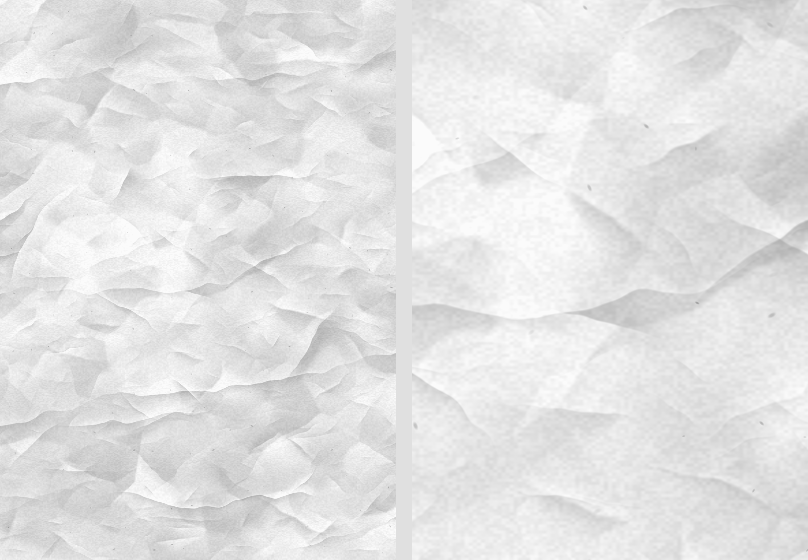
Left: the whole. Right: its middle third, enlarged.
Write a Shadertoy shader that draws this texture.

```glsl
// Crumpled sheet of pale grey paper: soft facets, sharp folds, fine grain and specks.
#define PAPER_TONE 0.891
#define FACET_CONTRAST 0.055
#define FOLD_CONTRAST 0.150
#define LONG_FOLD_CONTRAST 0.15
#define CLOUD_CONTRAST 0.09
#define GRAIN_CONTRAST 0.070
#define SPECK_CONTRAST 0.20
#define EDGE_SOFTNESS 0.0014

float hash(vec2 p) {
    vec3 q = fract(p.xyx * vec3(0.1031, 0.1030, 0.0973));
    q += dot(q, q.yzx + 33.33);
    return fract((q.x + q.y) * q.z);
}

vec2 hash2(vec2 p) {
    return vec2(hash(p), hash(p + 57.3));
}

float noise(vec2 p) {
    vec2 i = floor(p), f = fract(p);
    f = f * f * (3.0 - 2.0 * f);
    return mix(mix(hash(i), hash(i + vec2(1, 0)), f.x),
               mix(hash(i + vec2(0, 1)), hash(i + vec2(1, 1)), f.x), f.y);
}

float fbm(vec2 p) {
    float sum = 0.0, amp = 0.5;
    for (int i = 0; i < 4; i++) {
        sum += amp * noise(p);
        p = p * 2.03 + 17.7;
        amp *= 0.5;
    }
    return sum;
}

mat2 rotation(float a) {
    float c = cos(a), s = sin(a);
    return mat2(c, -s, s, c);
}

// Tilted planes whose borders are crisp in some places and fade in others.
float facets(vec2 p, float seed) {
    vec2 cell = floor(p);
    float crispness = mix(8.0, 70.0, smoothstep(0.35, 0.75, noise(p * 1.3 + seed)));
    float sum = 0.0, total = 0.0;
    for (int y = -1; y <= 1; y++)
    for (int x = -1; x <= 1; x++) {
        vec2 id = cell + vec2(x, y);
        vec2 r = hash2(id + seed);
        vec2 d = p - id - 0.5 - 0.8 * (r - 0.5);
        vec2 slope = hash2(id + seed + 91.0) - vec2(0.5, 0.25);
        float weight = exp(-crispness * dot(d, d));
        sum += weight * (1.6 * hash(id + seed + 23.0) - 0.8 + 2.6 * dot(d, slope));
        total += weight;
    }
    return sum / total;
}

// Light on one side of a fold, shadow on the other, both fading outwards.
float foldShade(float d, float softness, float width) {
    float side = smoothstep(-softness, softness, d);
    float a = abs(d);
    return mix(-1.1 * exp(-a / (width * 1.2)), 0.85 * exp(-a / width), side);
}

// Scattered short folds, bent and tapered towards both ends.
float folds(vec2 p, float scale, float seed) {
    p *= scale * vec2(1.0, 1.35);
    vec2 cell = floor(p);
    float sum = 0.0;
    for (int y = -1; y <= 1; y++)
    for (int x = -1; x <= 1; x++) {
        vec2 id = cell + vec2(x, y);
        vec2 r = hash2(id + seed), s = hash2(id + seed + 40.0);
        vec2 q = p - id - 0.5 - 0.8 * (r - 0.5);
        q = rotation(0.15 + 2.1 * (s.x - 0.5)) * q;
        q.y += (s.y - 0.5) * 0.6 * q.x * q.x + 0.05 * (noise(vec2(q.x * 6.0, 9.0 * s.x)) - 0.5);
        float reach = mix(0.35, 0.9, r.y);
        float along = clamp(q.x / reach, -1.0, 1.0);
        // The strongest point sits off centre, so each fold is a wedge.
        float peak = 0.9 * (hash(id + seed + 33.0) - 0.5);
        float taper = 1.0 - smoothstep(0.0, 1.0, abs(along - peak) / (1.0 - sign(along - peak) * peak));
        float width = mix(0.03, 0.20, hash(id + seed + 5.0)) * (0.2 + 0.8 * taper);
        float facing = hash(id + seed + 71.0) < 0.3 ? -0.8 : 1.0;
        // Few folds are strong, and some are rounded rather than sharp.
        float h = hash(id + seed + 12.0);
        float strength = mix(0.1, 1.1, h * h * (1.5 - 0.5 * h));
        float softness = EDGE_SOFTNESS * scale * mix(1.0, 5.0, pow(hash(id + seed + 63.0), 3.0));
        sum += facing * strength * taper * foldShade(q.y, softness, width);
    }
    return sum;
}

// A few wavering folds running across the sheet.
float longFolds(vec2 p) {
    float sum = 0.0;
    for (int i = 0; i < 5; i++) {
        float k = float(i);
        float height = 0.17 + 0.265 * k + (hash(vec2(k, 3.0)) - 0.35) * 0.35 * (p.x - 0.5);
        float waver = 0.06 * (noise(vec2(p.x * 4.0, k * 7.3)) - 0.5)
                    + 0.018 * (noise(vec2(p.x * 17.0, k * 5.1)) - 0.5);
        float strength = smoothstep(0.1, 0.8, noise(vec2(p.x * 4.5 + 8.0, k * 11.7)));
        float width = mix(0.003, 0.030, noise(vec2(p.x * 7.0, k * 3.9)));
        sum += strength * foldShade(p.y - height - waver, EDGE_SOFTNESS, width);
    }
    return sum;
}

// Sparse dark flecks in the pulp.
float specks(vec2 p) {
    p *= 20.0;
    vec2 id = floor(p), r = hash2(id + 5.0);
    vec2 d = rotation(6.3 * r.y) * (fract(p) - 0.2 - 0.6 * r);
    float radius = mix(0.015, 0.045, r.x * r.x);
    float fleck = 1.0 - smoothstep(radius * 0.3, radius * 1.5, length(d * vec2(0.6, 1.2)));
    return fleck * step(0.65, hash(id + 31.0)) * (0.2 + 0.8 * r.y);
}

void mainImage(out vec4 fragColor, in vec2 fragCoord) {
    vec2 p = fragCoord / iResolution.x;
    vec2 warp = vec2(fbm(p * 7.0), fbm(p * 7.0 + 43.0)) - 0.47;
    vec2 sheet = p + 0.05 * warp;

    // Crossing sets of facets form slanted diamonds.
    float relief = facets(rotation(0.42) * sheet * vec2(4.5, 7.0), 11.0)
                 + 0.9 * facets(rotation(-0.5) * sheet * vec2(6.5, 10.0), 67.0)
                 + 0.5 * facets(rotation(0.7) * sheet * vec2(11.0, 17.0), 29.0);

    float crumple = folds(sheet, 3.4, 19.0) + folds(sheet, 5.7, 83.0)
                  + 0.85 * folds(sheet, 9.5, 137.0) + 0.5 * folds(sheet, 17.0, 211.0);

    // Fine pulp texture, slightly stretched along the sheet.
    float grain = 0.8 * noise(p * vec2(290.0, 390.0))
                + 0.2 * noise(p * vec2(110.0, 180.0) + 9.0) - 0.5;

    float tone = FACET_CONTRAST * relief
               + FOLD_CONTRAST * crumple
               + LONG_FOLD_CONTRAST * longFolds(sheet)
               + CLOUD_CONTRAST * (fbm(p * 3.0 + 5.0) - 0.47);

    // Compress strong light and shadow as matte paper does.
    float limit = tone > 0.0 ? 0.10 : 0.24;
    tone = PAPER_TONE + tone / (1.0 + 0.42 * abs(tone) / limit);
    tone += GRAIN_CONTRAST * grain - SPECK_CONTRAST * specks(p);
    fragColor = vec4(vec3(clamp(tone, 0.0, 0.985)), 1.0);
}
```
